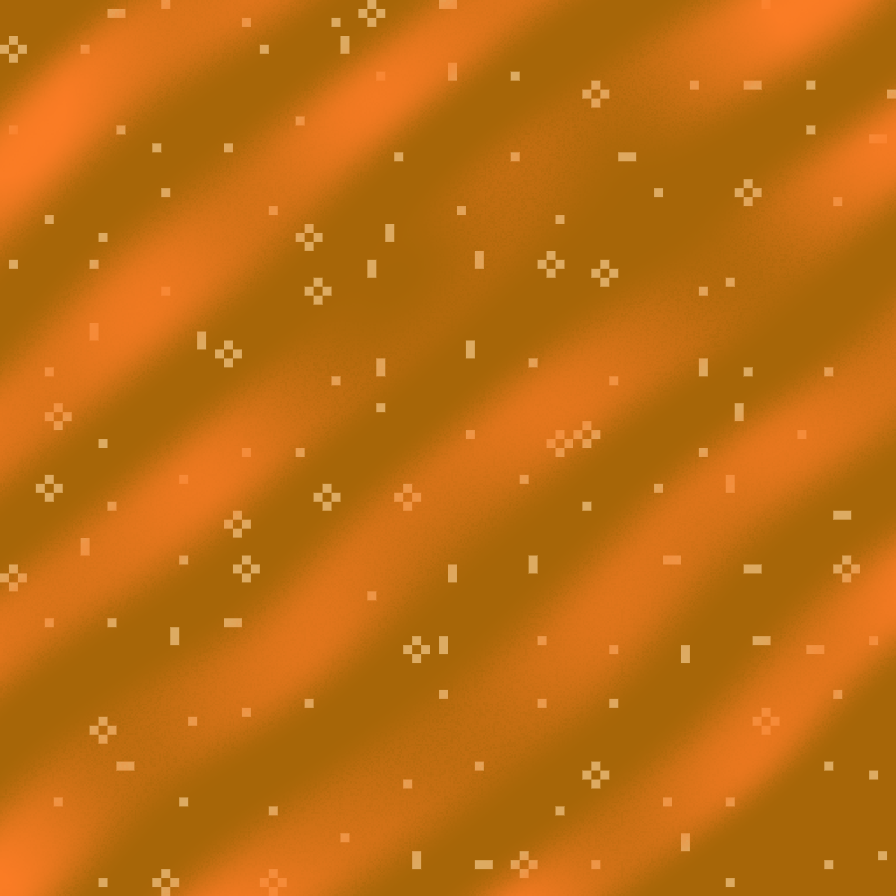
This background is drawn by a Shadertoy shader. Its source:

```glsl
// Soft diagonal bands of orange glow over a brown ground, with small pixel-art
// marks (dots, dashes, four-petal flowers) scattered on a coarse cell grid.
// Bands are warped cosine stripes lit unevenly by gradient noise; fine grain on top.

#define BAND_ANGLE 0.698
#define BAND_PERIOD 0.199
#define BAND_OFFSET 0.159
#define BAND_WARP 0.045
#define GLOW_BASE 0.46
#define GLOW_RIM 0.38
#define GLOW_VARIATION 0.85
#define GRAIN_AMOUNT 0.16
#define GRAIN_CELLS 512.0
#define MARK_CELLS 100.0
#define BLOCK_SIZE 8.0
#define MARK_DENSITY 0.85

const vec3 GROUND = vec3(0.655, 0.400, 0.030);
const vec3 ORANGE = vec3(1.000, 0.490, 0.150);
const vec3 MARK = vec3(0.865, 0.670, 0.385);

float hash(vec2 p) {
    vec3 q = fract(p.xyx * 0.1031);
    q += dot(q, q.yzx + 33.33);
    return fract((q.x + q.y) * q.z);
}

vec2 gradient(vec2 cell) {
    float angle = 6.2832 * hash(cell + 57.0);
    return vec2(cos(angle), sin(angle));
}

float gradientNoise(vec2 p) {
    vec2 i = floor(p), f = p - i;
    vec2 u = f * f * f * (f * (f * 6.0 - 15.0) + 10.0);
    vec2 e = vec2(1.0, 0.0);
    float a = dot(gradient(i), f);
    float b = dot(gradient(i + e.xy), f - e.xy);
    float c = dot(gradient(i + e.yx), f - e.yx);
    float d = dot(gradient(i + e.xx), f - e.xx);
    return mix(mix(a, b, u.x), mix(c, d, u.x), u.y);
}

float boxDistance(vec2 p, vec2 halfSize) {
    vec2 d = abs(p) - halfSize;
    return max(d.x, d.y);
}

// Brightness of the diagonal bands, 0 to 1
float bandGlow(vec2 uv) {
    vec2 down = vec2(uv.x, 1.0 - uv.y);
    float across = dot(down, vec2(sin(BAND_ANGLE), cos(BAND_ANGLE)));
    float along = dot(down, vec2(cos(BAND_ANGLE), -sin(BAND_ANGLE)));
    float warped = across + BAND_WARP * gradientNoise(uv * 2.7 + 4.0);
    float wave = 0.5 + 0.5 * cos(6.2832 * (warped - BAND_OFFSET) / BAND_PERIOD);
    float profile = smoothstep(0.0, 1.05, wave);

    // Uneven light: stronger towards the rim, fading in two corners
    float rim = smoothstep(0.25, 0.7, length(uv - 0.5));
    float uneven = gradientNoise(vec2(along * 3.4, across * 4.0) + 11.0);
    float strength = GLOW_BASE + GLOW_RIM * rim + GLOW_VARIATION * uneven;

    // A gap breaks the third band above the middle
    vec2 gap = vec2(along - 0.14, across - 0.52) / vec2(0.14, 0.09);
    strength *= 1.0 - exp(-dot(gap, gap));

    float corners = smoothstep(0.02, 0.1, across) * (1.0 - smoothstep(1.21, 1.28, across));
    return profile * corners * clamp(strength, 0.0, 0.95);
}

// Coverage of the scattered marks, at most one in each block of cells
float markCoverage(vec2 uv, float pixel) {
    vec2 p = uv * MARK_CELLS;
    vec2 block = floor(p / BLOCK_SIZE);
    if (hash(block + 3.7) > MARK_DENSITY) return 0.0;

    vec2 jitter = vec2(hash(block + 17.3), hash(block + 41.9));
    vec2 cell = 1.0 + floor(jitter * (BLOCK_SIZE - 2.0));
    vec2 q = p - block * BLOCK_SIZE - cell - 0.5;
    float kind = hash(block + 71.1);
    float d;
    if (kind < 0.58) {                          // dot
        d = boxDistance(q, vec2(0.5));
    } else if (kind < 0.70) {                   // upright dash
        d = boxDistance(q - vec2(0.0, 0.5), vec2(0.5, 1.0));
    } else if (kind < 0.81) {                   // flat dash
        d = boxDistance(q - vec2(0.5, 0.0), vec2(1.0, 0.5));
    } else {                                    // flower
        q = abs(q);
        q = q.x > q.y ? q : q.yx;
        d = boxDistance(q - vec2(1.0, 0.0), vec2(0.5));
    }
    return clamp(0.5 - d / (pixel * MARK_CELLS), 0.0, 1.0);
}

void mainImage(out vec4 fragColor, in vec2 fragCoord) {
    vec2 uv = fragCoord / iResolution.y;

    // Grain shows most on the slopes of the bands
    float glow = bandGlow(uv);
    float grain = hash(floor(uv * GRAIN_CELLS) + 9.0);
    float slope = smoothstep(0.0, 0.25, glow) * (1.0 - glow);
    glow += GRAIN_AMOUNT * (0.33 - grain * grain) * slope;

    // The glow lies over the marks, so they sink into the bright bands
    vec3 color = mix(GROUND, MARK, markCoverage(uv, 1.0 / iResolution.y));
    color = mix(color, ORANGE, clamp(glow, 0.0, 1.0));
    fragColor = vec4(color, 1.0);
}
```
